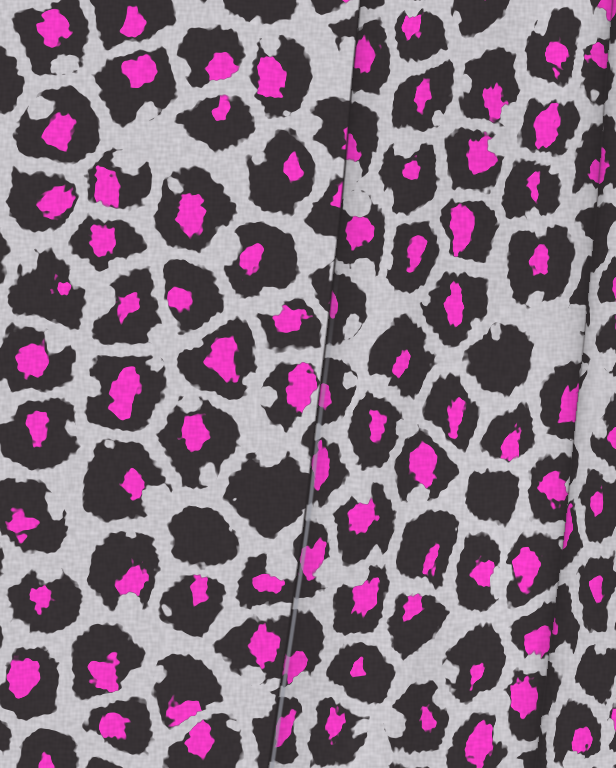
This pattern is drawn by a WebGL 2 fragment shader. Its source:

```glsl
#version 300 es
precision highp float;

#define CELL 0.104
#define JITTER 0.62
#define GAP 0.082
#define ROUNDING 16.0
#define PINK_SIZE 0.19
#define RAGGED 0.075
#define SOFT 0.0017
#define WEAVE 0.075
#define GROUND vec3(0.78, 0.77, 0.79)
#define INK vec3(0.215, 0.195, 0.205)
#define PINK vec3(0.95, 0.23, 0.77)

uniform vec2 u_resolution;
out vec4 fragColor;

vec2 hash2(vec2 p) {
    vec3 h = fract(p.xyx * vec3(0.1031, 0.1030, 0.0973));
    h += dot(h, h.yzx + 33.33);
    return fract((h.xx + h.yz) * h.zy);
}

float gradientNoise(vec2 p) {
    vec2 i = floor(p), f = p - i;
    vec2 u = f * f * f * (f * (f * 6.0 - 15.0) + 10.0);
    vec4 corner;
    for (int k = 0; k < 4; k++) {
        vec2 o = vec2(k & 1, k >> 1);
        float angle = 6.2832 * hash2(i + o).x;
        corner[k] = dot(vec2(cos(angle), sin(angle)), f - o);
    }
    return mix(mix(corner.x, corner.y, u.x), mix(corner.z, corner.w, u.x), u.y);
}

vec2 direction(float turn) {
    return vec2(cos(6.2832 * turn), sin(6.2832 * turn));
}

// Jittered grid whose odd columns are shifted by half a row
vec2 spotCentre(vec2 cell) {
    return cell + 0.5 + JITTER * (hash2(cell) - 0.5) + vec2(0.0, 0.5 * mod(cell.x, 2.0));
}

// Signed distances, in cells, to the dark spot (x) and its pink core (y)
vec2 rosette(vec2 q) {
    q += 0.12 * vec2(gradientNoise(q * 1.7), gradientNoise(q * 1.7 + 31.0));
    vec2 base = floor(q), home = base, toHome = vec2(9.0);
    for (int j = -2; j <= 2; j++)
    for (int i = -2; i <= 2; i++) {
        vec2 cell = base + vec2(i, j);
        vec2 r = spotCentre(cell) - q;
        if (dot(r, r) < dot(toHome, toHome)) { toHome = r; home = cell; }
    }

    // Smooth minimum of the distances to all cell borders
    float sum = 0.0;
    for (int j = -2; j <= 2; j++)
    for (int i = -2; i <= 2; i++) {
        vec2 cell = home + vec2(i, j);
        if (i == 0 && j == 0) continue;
        vec2 r = spotCentre(cell) - q;
        sum += exp(-ROUNDING * dot(0.5 * (r + toHome), normalize(r - toHome)));
    }
    float rough = RAGGED * (gradientNoise(q * 4.5) + 0.6 * gradientNoise(q * 13.0));
    float body = max(GAP + log(sum) / ROUNDING, length(toHome) - 0.56) + rough;

    // Notches open the ring; the core leans towards the first one
    vec2 v = -toHome, rnd = hash2(home + 57.0), rnd2 = hash2(home + 113.0);
    vec2 lean = direction(rnd.x);
    float notch = 0.08 + 0.14 * rnd.y - length(v - 0.47 * lean);
    float notch2 = 0.2 * rnd2.x - length(v - 0.47 * direction(rnd.x + 0.3 + 0.35 * rnd2.y));
    body = max(body, max(notch, notch2) + rough);

    float size = PINK_SIZE * mix(0.65, 1.25, rnd2.y) * step(0.1, rnd2.x);
    vec2 stretch = mix(vec2(1.35, 0.75), vec2(0.95, 1.1), rnd.y);
    float core = length((v - 0.15 * rnd.y * lean) * stretch) - size;
    core += 1.8 * RAGGED * (gradientNoise(q * 5.0 + 70.0) + 0.5 * gradientNoise(q * 12.0 + 9.0));
    return vec2(body, size > 0.0 ? core : 1.0);
}

float cover(float d) {
    return 1.0 - smoothstep(-SOFT, SOFT, d);
}

void main() {
    vec2 p = gl_FragCoord.xy / u_resolution.y;

    // Three cloth panels split by two slanting seams
    float slant = p.y * (0.155 - 0.035 * p.y) + 0.003 * gradientNoise(vec2(p.y * 5.0, 3.0));
    float seam = p.x - 0.349 - slant;
    float fold = p.x - 0.697 - 0.84 * slant;
    vec2 q = p / CELL + 3.0;
    if (seam > 0.0) q = vec2(seam * 1.28, p.y) / CELL + vec2(17.4, 5.3);
    if (fold > 0.0) q = vec2(fold * 1.6, p.y) / CELL + vec2(41.7, 9.2);

    // Printed colours
    vec2 spot = rosette(q) * CELL;
    float body = cover(spot.x);
    vec3 color = mix(GROUND, INK, body);
    color = mix(color, PINK, body * cover(spot.y));

    // Woven threads and broad soft creases
    float threads = gradientNoise(p * vec2(260.0, 80.0)) + gradientNoise(p * vec2(80.0, 260.0) + 40.0);
    float crease = gradientNoise(vec2((p.x - slant) * 14.0, p.y * 2.0));
    color *= 1.0 + WEAVE * threads + 0.06 * crease * step(0.0, seam);

    // Seam shadows, the pale inner hem and the dark stitch lines
    color *= 1.0 - 0.22 * exp(-max(seam, 0.0) / 0.012) * step(0.0, seam);
    color *= 1.0 - 0.2 * exp(-abs(fold) / 0.01);
    float hem = cover(abs(seam - 0.005) - 0.0025) * (1.0 - smoothstep(0.35, 0.7, p.y));
    color = mix(color, vec3(0.60, 0.61, 0.65), 0.65 * hem);
    color = mix(color, INK * 0.75, 0.85 * cover(abs(seam) - 0.0012));
    color = mix(color, INK, 0.5 * cover(abs(fold) - 0.0008));

    fragColor = vec4(color, 1.0);
}
```
